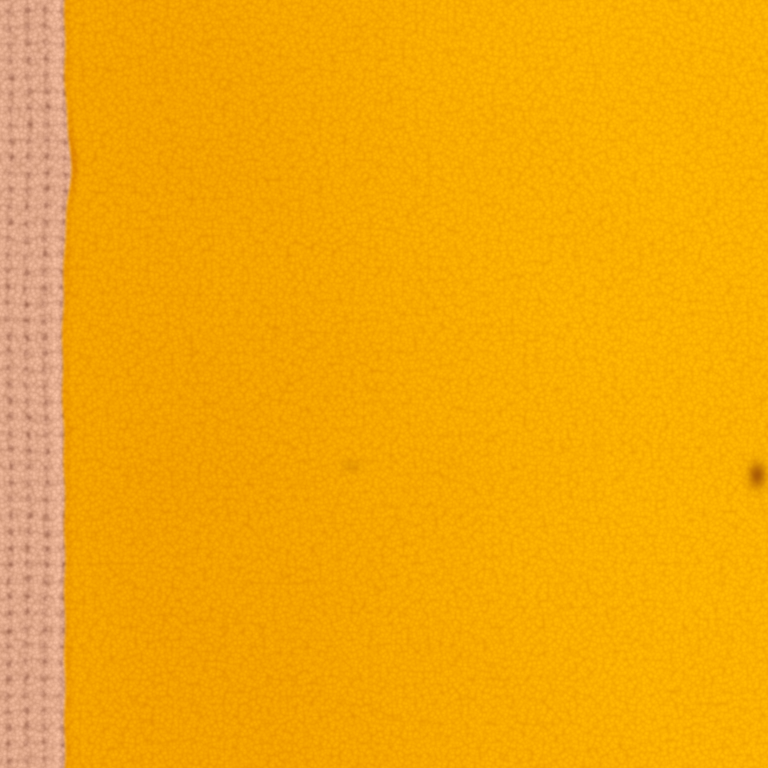
Write a three.js fragment shader that draws this texture.

```glsl
// A grainy amber sheet beside a narrow strip of pale woven cloth.
// Cellular noise makes the grain, layered sines the broad mottling,
// and repeated soft dots the gaps between the threads.

#define EDGE_X 0.0845
#define EDGE_SOFT 0.0035
#define GRAIN_CELLS 120.0
#define GRAIN_DEPTH 0.065
#define THREAD_SIZE vec2(0.0235, 0.0212)
#define AMBER_DARK vec3(0.945, 0.622, 0.002)
#define AMBER_LIGHT vec3(0.980, 0.690, 0.006)
#define CLOTH_LIGHT vec3(0.885, 0.665, 0.545)
#define CLOTH_DARK vec3(0.650, 0.430, 0.340)
#define STAIN vec3(0.620, 0.310, 0.020)

varying vec2 vUv;

vec2 hash2(vec2 p) {
  vec3 q = fract(vec3(p.xyx) * vec3(0.1031, 0.1030, 0.0973));
  q += dot(q, q.yzx + 33.33);
  return fract((q.xx + q.yz) * q.zy);
}

// Distance to the nearest scattered point, in cell units.
float cellular(vec2 p) {
  vec2 cell = floor(p);
  float nearest = 2.0;
  for (int j = -1; j <= 1; j++) {
    for (int i = -1; i <= 1; i++) {
      vec2 neighbour = cell + vec2(float(i), float(j));
      nearest = min(nearest, distance(p, neighbour + hash2(neighbour)));
    }
  }
  return nearest;
}

// Broad uneven tone, about -1 to 1.
float mottling(vec2 p) {
  float sum = 0.0;
  float weight = 0.5;
  for (int i = 0; i < 4; i++) {
    sum += weight * sin(p.x + 1.7 * sin(p.y)) * sin(p.y + 1.3 * sin(p.x * 0.8));
    p = mat2(1.5, 1.1, -1.1, 1.5) * p + 2.3;
    weight *= 0.6;
  }
  return sum;
}

float bump(float x, float centre, float width) {
  float d = (x - centre) / width;
  return exp(-d * d);
}

float spot(vec2 p, vec2 centre, vec2 radius) {
  vec2 d = (p - centre) / radius;
  return exp(-dot(d, d));
}

vec3 amberSheet(vec2 p, float grain) {
  float light = smoothstep(0.1, 0.95, p.x + 0.16 * (p.y - 0.5));
  light += 0.13 * mottling(p * 9.0) + 0.12 * bump(p.x, 0.10, 0.08);
  vec3 colour = mix(AMBER_DARK, AMBER_LIGHT, light);
  colour += grain * GRAIN_DEPTH * vec3(0.7, 0.95, 0.1);
  colour = mix(colour, STAIN, 0.85 * spot(p, vec2(0.986, 0.381), vec2(0.011, 0.016)));
  return mix(colour, STAIN, 0.18 * spot(p, vec2(0.458, 0.393), vec2(0.013, 0.009)));
}

vec3 wovenCloth(vec2 p, float grain) {
  // Lean and wobble of the rows of thread.
  p += vec2(0.002 * sin(p.y * 13.0), 0.0015 * sin(p.x * 90.0 + p.y * 7.0));
  vec2 grid = p / THREAD_SIZE + vec2(-0.02, 0.0);
  vec2 local = fract(grid) - 0.5;
  vec2 random = hash2(floor(grid) + 5.0);
  float gap = spot(local, 0.16 * (random - 0.5), vec2(0.16, 0.22));
  float row = bump(local.y, 0.0, 0.20);
  float column = bump(local.x, 0.0, 0.18);
  float shade = gap * (0.25 + 0.4 * random.x) + 0.12 * row + 0.12 * column;
  vec3 colour = mix(CLOTH_LIGHT, CLOTH_DARK, shade);
  return colour + 0.09 * grain;
}

void main() {
  vec2 p = vUv;
  float coarse = cellular(p * GRAIN_CELLS);
  float fine = cellular(p.yx * GRAIN_CELLS * 1.6 + 31.0);
  float grain = 0.9 - coarse - fine;

  // Slightly wavering border of the cloth.
  float edge = EDGE_X + 0.008 * bump(p.y, 0.785, 0.06)
    - 0.003 * bump(p.y, 0.53, 0.12) + 0.0008 * sin(p.y * 75.0);
  float sheetMask = smoothstep(-EDGE_SOFT, EDGE_SOFT, p.x - edge);

  vec3 sheet = amberSheet(p, grain);
  float rim = bump(p.x, edge + 0.004, 0.005);
  sheet -= rim * (0.03 + 0.08 * bump(p.y, 0.79, 0.04)) * vec3(0.7, 1.0, 0.0);
  vec3 cloth = wovenCloth(p, grain);
  cloth += 0.03 * bump(p.x, edge - 0.009, 0.007);

  gl_FragColor = vec4(clamp(mix(cloth, sheet, sheetMask), 0.0, 1.0), 1.0);
}
```
